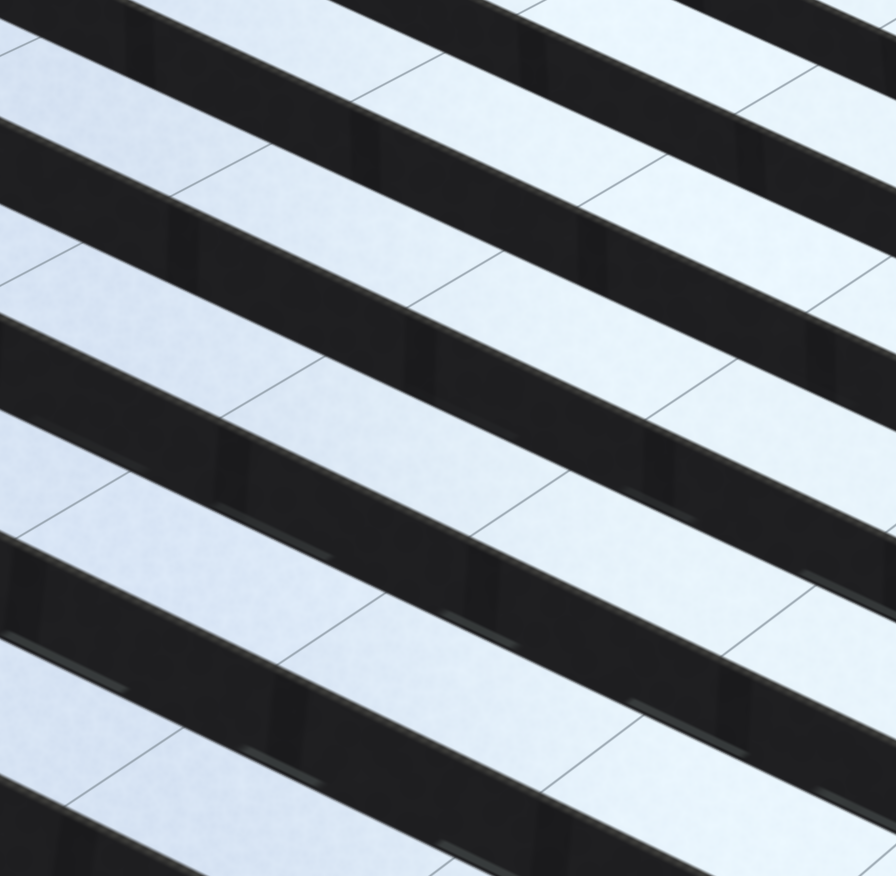
This pattern is drawn by a WebGL 1 fragment shader. Its source:

```glsl
precision highp float;

uniform vec2 u_resolution;

#define PANEL_SHADE vec3(0.845, 0.895, 0.958)
#define PANEL_LIGHT vec3(0.915, 0.963, 0.992)
#define GAP_COLOR vec3(0.120, 0.120, 0.128)
#define LIP_COLOR vec3(0.235, 0.235, 0.225)
#define SILL_COLOR vec3(0.250, 0.270, 0.270)
#define JOINT_COLOR vec3(0.540, 0.590, 0.630)
#define PANEL_SHARE 0.542
#define EDGE_SOFTNESS 0.0024
#define LIP_WIDTH 0.0075
#define JOINT_WIDTH 0.0016
#define MOTTLE 0.022

vec2 hash2(vec2 p) {
  return fract(sin(vec2(dot(p, vec2(127.1, 311.7)), dot(p, vec2(269.5, 183.3)))) * 4375.85);
}

// Distance to the nearest scattered cell point
float cellular(vec2 p) {
  vec2 cell = floor(p);
  vec2 local = fract(p);
  float nearest = 2.0;
  for (int j = -1; j <= 1; j++) {
    for (int i = -1; i <= 1; i++) {
      vec2 offset = vec2(float(i), float(j));
      nearest = min(nearest, length(offset + hash2(cell + offset) - local));
    }
  }
  return nearest;
}

// Perspective scale of the bands and of the joints, in canvas widths per repeat
float bandScale(vec2 p) { return 0.196 - 0.0165 * p.x + 0.0487 * p.y; }
float jointScale(vec2 p) { return 0.237 - 0.0254 * p.x + 0.0614 * p.y; }

// Repeat coordinates: across the bands and along them
float bandCoord(vec2 p) { return (p.y - 0.0208 - 0.461 * p.x) / bandScale(p); }
float jointCoord(vec2 p) { return (p.y - 0.0625 + 0.467 * p.x) / jointScale(p); }

vec3 panelColor(vec2 p, float band, float joint, float soft) {
  float light = smoothstep(0.08, 0.78, p.x - 0.2 * (p.y - 0.5));
  vec3 color = mix(PANEL_SHADE, PANEL_LIGHT, light);

  // Blotchy surface and a small tone shift per panel
  float blotch = cellular(p * 48.0) + 0.6 * cellular(p * 115.0 + 7.0) - 0.8;
  color += MOTTLE * blotch * vec3(1.0, 0.9, 0.6) * (1.0 - 0.4 * light);
  color += 0.012 * (hash2(vec2(floor(band), floor(joint))).x - 0.5);

  // Thin seam between panels
  float seam = abs(fract(joint + 0.5) - 0.5) * jointScale(p) / 1.1;
  float line = 1.0 - smoothstep(0.0, JOINT_WIDTH * 0.5 + soft * 0.5, seam);
  return mix(color, JOINT_COLOR, 0.8 * line);
}

vec3 gapColor(vec2 p, float depth, float rise, float joint, float soft) {
  vec3 color = GAP_COLOR + 0.008 * (cellular(p * 30.0) - 0.5);

  // Dark posts hanging straight down from each seam
  float post = jointCoord(p - vec2(0.0, depth * 1.1));
  float postOffset = abs(fract(post - 0.06 + 0.5) - 0.5);
  color -= 0.016 * (1.0 - smoothstep(0.05, 0.08, postOffset));

  // Ribbed lip under the panel above
  float lip = 1.0 - smoothstep(LIP_WIDTH * 0.5, LIP_WIDTH + soft, depth);
  color = mix(color, LIP_COLOR, lip * (0.85 + 0.15 * sin(joint * 150.0)));

  // Broken sill reflection above the panel below, clearer low down
  float sill = smoothstep(0.002, 0.005, rise) * (1.0 - smoothstep(0.009, 0.013, rise));
  float dashes = smoothstep(-0.3, 0.3, sin(joint * 8.0) + 0.5 * sin(joint * 19.0 + 1.0));
  return mix(color, SILL_COLOR, 0.75 * sill * dashes * smoothstep(0.38, 0.75, p.y));
}

void main() {
  // Canvas widths, measured down from the top left
  vec2 p = vec2(gl_FragCoord.x, u_resolution.y - gl_FragCoord.y) / u_resolution.x;
  float soft = max(EDGE_SOFTNESS, 1.0 / u_resolution.x);

  float band = bandCoord(p);
  float joint = jointCoord(p);
  float share = PANEL_SHARE + 0.022 * p.x;
  float toWidth = bandScale(p) / 1.1;

  // Signed distance into the panel, and distances from both sides of the gap
  float centered = fract(band - 0.5 * share + 0.5) - 0.5;
  float inside = (0.5 * share - abs(centered)) * toWidth;
  float depth = max(fract(band) - share, 0.0) * toWidth;
  float rise = (1.0 - fract(band)) * toWidth;

  vec3 panel = panelColor(p, band, joint, soft);
  vec3 gap = gapColor(p, depth, rise, joint, soft);
  gl_FragColor = vec4(mix(gap, panel, smoothstep(-soft, soft, inside)), 1.0);
}
```
